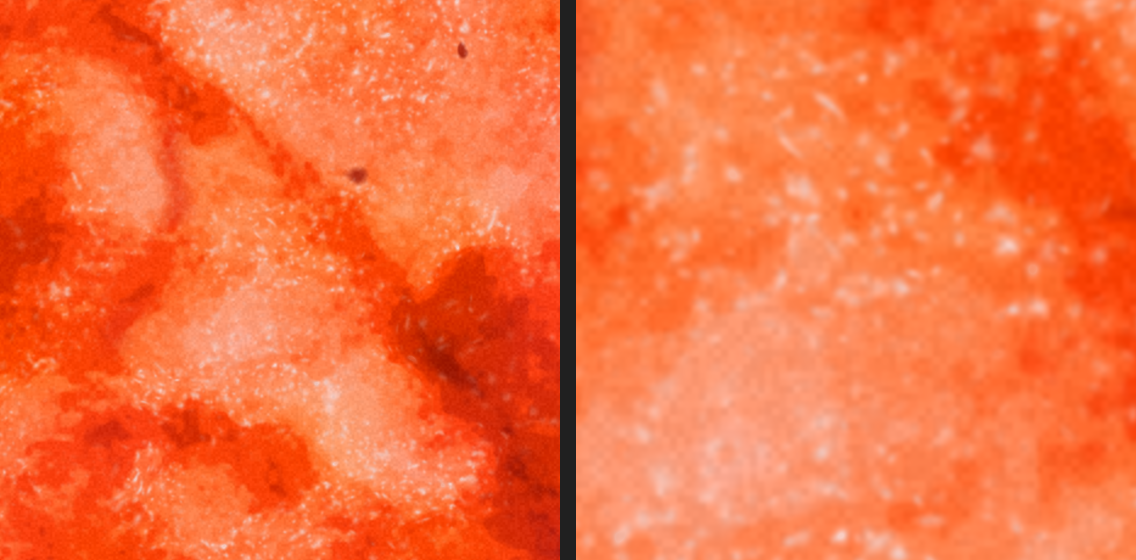
Left, the full canvas; right, a detail of the centre.
Write a three.js fragment shader that draws this texture.

```glsl
// Wet orange-red fruit pulp: soft pale lobes parted by a dark diagonal crease.
// A tone field (warped noise, broad lobes, folds) indexes a colour ramp;
// clustered jittered cells add the small moist glints on top.
varying vec2 vUv;

const vec3 DEEP_RED   = vec3(0.84, 0.17, 0.01);
const vec3 RED_ORANGE = vec3(0.98, 0.25, 0.03);
const vec3 ORANGE     = vec3(1.00, 0.42, 0.18);
const vec3 APRICOT    = vec3(1.00, 0.51, 0.30);
const vec3 SALMON     = vec3(0.99, 0.59, 0.43);
const vec3 PALE_PINK  = vec3(0.98, 0.71, 0.64);
const vec3 SHADOW     = vec3(0.62, 0.09, 0.02);
const vec3 CRIMSON    = vec3(0.85, 0.16, 0.12);
const vec3 GLINT      = vec3(0.95, 0.80, 0.77);
const float BASE_TONE   = 0.44;
const float NOISE_GAIN  = 1.30;
const float LUMP_GAIN   = 0.22;
const float WARP        = 0.12;
const float FINE_GLINTS = 75.0;
const float BIG_GLINTS  = 48.0;
const float GRAIN       = 0.05;

float hash(vec2 p) {
  vec3 q = fract(vec3(p.xyx) * 0.1031);
  q += dot(q, q.yzx + 33.33);
  return fract((q.x + q.y) * q.z);
}

float noise(vec2 p) {
  vec2 i = floor(p), f = fract(p);
  f = f * f * f * (f * (f * 6.0 - 15.0) + 10.0);
  return mix(mix(hash(i), hash(i + vec2(1.0, 0.0)), f.x),
             mix(hash(i + vec2(0.0, 1.0)), hash(i + 1.0), f.x), f.y);
}

float fbm(vec2 p) {
  float sum = 0.0, amp = 0.53;
  for (int i = 0; i < 5; i++) {
    sum += amp * noise(p);
    p = mat2(1.6, 1.2, -1.2, 1.6) * p + 17.3;
    amp *= 0.48;
  }
  return sum;
}

// Soft-edged stroke from a to b
float stroke(vec2 p, vec2 a, vec2 b, float width) {
  vec2 pa = p - a, ba = b - a;
  float d = length(pa - ba * clamp(dot(pa, ba) / dot(ba, ba), 0.0, 1.0)) / width;
  return exp(-d * d);
}

// Diagonal crease: crisp along the overhanging upper lip, fading below
float crease(vec2 p, float lip, float fade) {
  float slope = -0.1 - 1.6 * p.x;
  float d = (p.y - 1.0 + 0.1 * p.x + 0.8 * p.x * p.x) / sqrt(1.0 + slope * slope);
  d /= d > 0.0 ? lip : fade;
  return exp(-d * d) * smoothstep(0.12, 0.28, p.x);
}

// Soft elongated dots, one per jittered cell
float glints(vec2 p, float scale, float density) {
  vec2 cell = floor(p * scale), f = fract(p * scale);
  float sum = 0.0;
  for (int y = -1; y <= 1; y++)
    for (int x = -1; x <= 1; x++) {
      vec2 o = vec2(float(x), float(y)), id = cell + o + scale;
      float h = hash(id + 7.7), turn = 6.283 * hash(id + 51.0);
      vec2 d = o + vec2(hash(id), hash(id + 23.1)) - f;
      d = mat2(cos(turn), sin(turn), -sin(turn), cos(turn)) * d;
      d *= vec2(1.0, 1.3) / mix(0.25, 0.44, hash(id + 91.0));
      sum += step(h, density) * mix(0.35, 1.0, h / density) * exp(-dot(d, d));
    }
  return min(sum, 1.0);
}

vec3 pulpRamp(float t) {
  vec3 c = mix(SHADOW, DEEP_RED, smoothstep(-0.5, -0.05, t));
  c = mix(c, RED_ORANGE, smoothstep(0.0, 0.2, t));
  c = mix(c, ORANGE, smoothstep(0.28, 0.5, t));
  c = mix(c, APRICOT, smoothstep(0.52, 0.7, t));
  c = mix(c, SALMON, smoothstep(0.72, 0.9, t));
  return mix(c, PALE_PINK, smoothstep(0.98, 1.25, t));
}

void main() {
  vec2 uv = vUv;
  vec2 p = uv + WARP * (vec2(fbm(uv * 5.0), fbm(uv * 5.0 + 40.0)) - 0.5);

  // Flesh texture and pale lobes
  float tone = BASE_TONE + NOISE_GAIN * (fbm(p * 4.5 + 9.0) - 0.5);
  tone += LUMP_GAIN * (noise(p * 36.0) + 0.8 * noise(uv * 78.0) - 0.9);
  tone += 0.34 * stroke(p, vec2(0.38, 0.40), vec2(0.75, 0.12), 0.14);
  tone += 0.28 * stroke(p, vec2(0.50, 0.97), vec2(1.00, 0.85), 0.14);
  tone += 0.30 * stroke(p, vec2(0.32, 0.98), vec2(0.40, 0.93), 0.08);
  tone += 0.26 * stroke(p, vec2(0.84, 0.66), vec2(0.92, 0.60), 0.09);
  tone += 0.10 * stroke(p, vec2(0.00, 0.75), vec2(0.20, 0.70), 0.12);

  // Dark folds and hollows
  float broken = smoothstep(0.3, 0.7, noise(p * 7.0 + 3.0));
  tone -= 0.42 * crease(p, 0.035, 0.13) + 0.2 * broken * crease(p, 0.014, 0.05);
  tone -= 0.36 * stroke(p, vec2(0.13, 0.22), vec2(0.50, 0.19), 0.08);
  tone -= 0.32 * stroke(p, vec2(0.00, 0.56), vec2(0.20, 0.59), 0.06);
  tone -= 0.28 * stroke(p, vec2(0.85, 0.45), vec2(1.00, 0.25), 0.10);
  tone -= 0.30 * stroke(p, vec2(0.00, 0.98), vec2(0.22, 0.96), 0.08);
  tone -= 0.20 * stroke(p, vec2(0.10, 0.02), vec2(0.45, 0.02), 0.08);
  float streak = stroke(p, vec2(0.32, 0.75), vec2(0.23, 0.38), 0.03);
  tone -= 0.18 * streak;
  vec3 color = pulpRamp(tone);

  // Hue drift from yellowish to pinkish, with a crimson fibre
  float drift = noise(p * 5.0 + 70.0) - 0.5 + 0.35 * (uv.x - 0.5);
  color += drift * vec3(0.0, -0.02, 0.09);
  color = mix(color, CRIMSON, 0.4 * streak * smoothstep(0.3, 0.7, noise(p * 9.0)));

  // Two dark pits along the upper lobe
  for (int i = 0; i < 2; i++) {
    float k = float(i);
    float d = length(p - vec2(0.637, 0.717) - k * vec2(0.176, 0.203));
    color = mix(color, SHADOW, 0.8 * smoothstep(0.025 - 0.011 * k, 0.006, d));
  }

  // Moist glints gathered in clusters
  float cluster = smoothstep(0.43, 0.62, fbm(uv * 7.0 + 30.0));
  float lit = smoothstep(0.1, 0.6, tone);
  float shine = 0.6 * glints(uv, FINE_GLINTS, 0.6) * lit * mix(0.3, 1.0, cluster);
  shine += 0.95 * glints(p, BIG_GLINTS, 0.36) * cluster * mix(0.3, 0.9, lit);
  color = mix(color, GLINT, min(shine, 0.95));

  color += GRAIN * (noise(uv * 230.0) - 0.5);
  gl_FragColor = vec4(clamp(color, 0.0, 1.0), 1.0);
}
```
